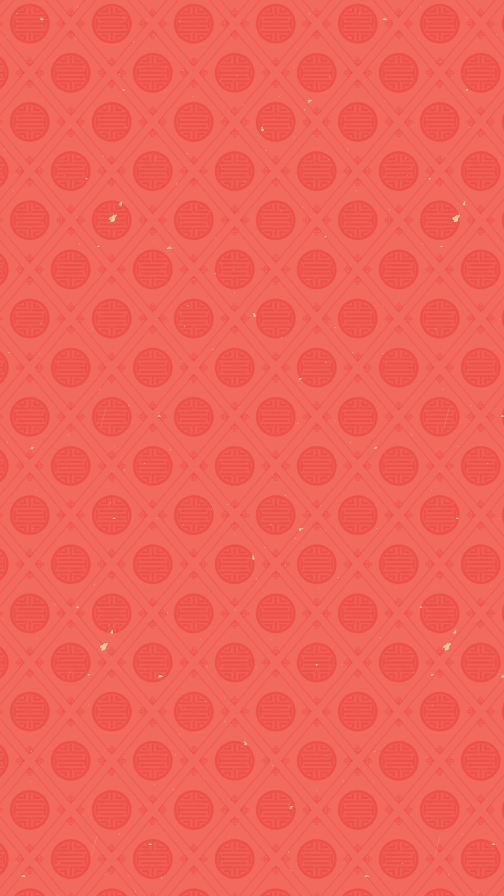
A WebGL 2 fragment shader for this pattern:

```glsl
#version 300 es
precision highp float;
// Coral paper with a half-drop lattice of fretwork medallions in fine diamonds.
// Each lattice cell is folded by symmetry and drawn with distance functions;
// pale foil flecks come from wrapped cellular scatter on a larger tile.

uniform vec2 u_resolution;
out vec4 outColor;

const vec3 FIELD = vec3(0.95, 0.41, 0.37);
const vec3 MID = vec3(0.94, 0.37, 0.33);
const vec3 DEEP = vec3(0.93, 0.32, 0.29);
const vec3 FOIL = vec3(0.91, 0.78, 0.62);

// Lengths are in canvas widths, with y measured down from the top.
const vec2 PITCH = vec2(0.1627, 0.195);
const vec2 FIRST = vec2(0.059, 0.047);
const float MEDALLION = 0.0393;
const vec2 WEAR_TILE = vec2(0.681, 0.85);

float cover(float d, float px) {
  return 1.0 - smoothstep(-0.7 * px, 0.7 * px, d);
}

float hash(vec2 p) {
  vec3 v = fract(vec3(p.xyx) * 0.1031);
  v += dot(v, v.yzx + 33.33);
  return fract((v.x + v.y) * v.z);
}

float segment(vec2 p, vec2 a, vec2 b) {
  vec2 ab = b - a;
  return length(p - a - ab * clamp(dot(p - a, ab) / dot(ab, ab), 0.0, 1.0));
}

// Symmetric fret strokes inside a unit circle, including its rim.
float fretwork(vec2 q) {
  vec2 m = abs(q);
  float d = segment(m, vec2(0.0), vec2(0.76, 0.0));
  d = min(d, segment(m, vec2(0.0, 0.21), vec2(0.58, 0.21)));
  d = min(d, segment(m, vec2(0.76, 0.0), vec2(0.76, 0.22)));
  d = min(d, segment(m, vec2(0.14, 0.42), vec2(0.7, 0.42)));
  d = min(d, segment(m, vec2(0.0, 0.42), vec2(0.0, 0.8)));
  d = min(d, segment(m, vec2(0.24, 0.6), vec2(0.24, 0.76)));
  d = min(d, segment(m, vec2(0.24, 0.6), vec2(0.5, 0.6)));
  return min(d - 0.055, abs(length(q) - 0.935) - 0.065);
}

// Small scroll knot; +x points to the corner of the diamond.
float knot(vec2 c) {
  c.y = abs(c.y);
  float lobes = abs(length(c - vec2(-0.008, 0.0045)) - 0.0028) - 0.0008;
  float tail = abs(length(c - vec2(-0.0135, 0.0)) - 0.0026) - 0.0008;
  float bud = (abs(c.x + 0.003) + c.y - 0.0036) * 0.707;
  return min(min(lobes, tail), bud);
}

// Irregular elongated chip outlined by layered sines.
float fleck(vec2 d, float radius, float seed) {
  float turn = seed * 6.283;
  d = mat2(cos(turn), sin(turn), -sin(turn), cos(turn)) * d;
  d.y *= 1.7;
  float a = atan(d.y, d.x + 1e-7);
  float wobble = 0.15 * sin(3.0 * a + turn) + 0.12 * sin(5.0 * a - turn);
  return length(d) - radius * (0.8 + wobble);
}

// One possible fleck in every cell of a tile that wraps around.
float scatter(vec2 p, vec2 cells, float density, float radius, float px) {
  vec2 g = p / WEAR_TILE * cells;
  vec2 id = floor(g);
  vec2 key = mod(id, cells) + cells * 3.7;
  vec2 centre = 0.15 + 0.7 * vec2(hash(key), hash(key + 17.3));
  float size = radius * mix(0.45, 1.0, hash(key + 41.9));
  vec2 d = (g - id - centre) / cells * WEAR_TILE;
  return cover(fleck(d, size, hash(key + 5.1)), px) * step(hash(key + 71.7), density);
}

void main() {
  float px = 1.0 / u_resolution.x;
  vec2 p = vec2(gl_FragCoord.x, u_resolution.y - gl_FragCoord.y) * px;

  // Nearest centre of the two interleaved grids.
  vec2 g = (p - FIRST) / PITCH;
  vec2 a = g - floor(g + 0.5);
  vec2 b = fract(g) - 0.5;
  vec2 cell = abs(a.x) + abs(a.y) < abs(b.x) + abs(b.y) ? a : b;
  vec2 local = cell * PITCH;

  // Diamond outline and the knots in its four corners.
  float inset = 0.5 - abs(cell.x) - abs(cell.y);
  float border = inset * PITCH.x * PITCH.y / length(PITCH);
  vec3 color = mix(FIELD, DEEP, 0.65 * cover(abs(border - 0.0085) - 0.0009, px));
  vec2 m = abs(local);
  vec2 corner = PITCH * 0.432;
  float knots = min(knot(vec2(m.x - corner.x, m.y)), knot(vec2(m.y - corner.y, m.x)));
  color = mix(color, DEEP, 0.85 * cover(knots, px));

  // Medallion.
  vec2 q = local / MEDALLION;
  color = mix(color, MID, cover((length(q) - 1.0) * MEDALLION, px));
  color = mix(color, DEEP, cover(fretwork(q) * MEDALLION, px));

  // Foil dust, chips, one large flake and one hairline per wear tile.
  vec2 w = p + vec2(0.018 * floor(p.y / WEAR_TILE.y), 0.0);
  float foil = 0.6 * scatter(w, vec2(12.0, 15.0), 0.5, 0.0019, px);
  foil = max(foil, 0.9 * scatter(w, vec2(5.0, 6.0), 0.4, 0.0058, px));
  vec2 t = mod(w, WEAR_TILE);
  foil = max(foil, cover(fleck(t - vec2(0.224, 0.433), 0.0105, 0.15), px));
  foil = max(foil, cover(fleck(t - vec2(0.24, 0.404), 0.005, 0.2), px));
  float hair = segment(t, vec2(0.21, 0.81), vec2(0.2, 0.848)) - 0.0006;
  foil = max(foil, 0.3 * cover(hair, px));
  outColor = vec4(mix(color, FOIL, foil), 1.0);
}
```
